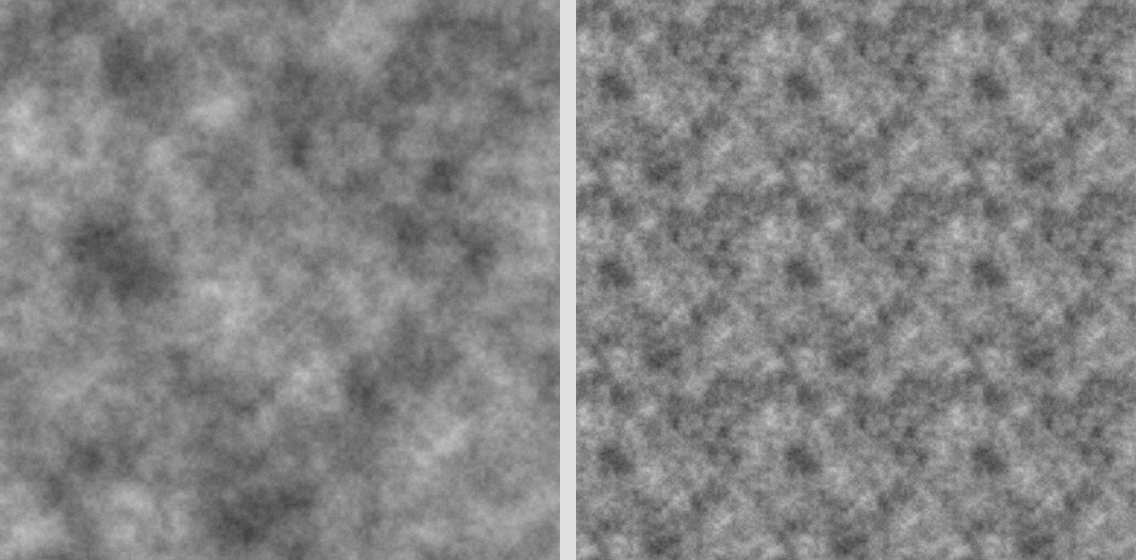
Left, the tile; right, the same tile 3 across and 3 down.
This texture is drawn by a WebGL 2 fragment shader. Its source:

```glsl
#version 300 es
precision highp float;
precision highp int;

#define BASE_CELLS 8
#define OCTAVES 7
#define GAIN 0.7
#define MEAN_GRAY 0.529
#define CONTRAST 0.262
#define SEED 17u

uniform vec2 u_resolution;
out vec4 fragColor;

// Integer hash of a lattice point and layer, result in 0..1
float hash(ivec2 cell, uint layer) {
    uint h = uint(cell.x) * 1597334677u ^ uint(cell.y) * 3812015801u;
    h ^= (layer + SEED) * 2654435769u;
    h = (h ^ (h >> 16)) * 2146121005u;
    h = (h ^ (h >> 15)) * 2221713035u;
    h ^= h >> 16;
    return float(h >> 8) / 16777216.0;
}

// Smooth value noise whose lattice wraps after a whole number of cells
float wrappedNoise(vec2 p, int cells, uint layer) {
    vec2 corner = floor(p);
    vec2 f = p - corner;
    vec2 blend = f * f * (3.0 - 2.0 * f);
    ivec2 a = ivec2(corner) % cells;
    ivec2 b = (a + 1) % cells;
    float low = mix(hash(a, layer), hash(ivec2(b.x, a.y), layer), blend.x);
    float high = mix(hash(ivec2(a.x, b.y), layer), hash(b, layer), blend.x);
    return mix(low, high, blend.y);
}

// Zero-centred sum of octaves, each with twice the cells of the last
float clouds(vec2 uv) {
    float sum = 0.0;
    float amplitude = 1.0;
    int cells = BASE_CELLS;
    for (int i = 0; i < OCTAVES; i++) {
        // Shift each layer so that the lattices do not line up
        vec2 shift = vec2(hash(ivec2(i, 1), 91u), hash(ivec2(i, 2), 91u));
        vec2 p = fract(uv + shift) * float(cells);
        sum += amplitude * (wrappedNoise(p, cells, uint(i)) - 0.5);
        amplitude *= GAIN;
        cells *= 2;
    }
    return sum;
}

void main() {
    vec2 uv = gl_FragCoord.xy / u_resolution;
    float gray = MEAN_GRAY + CONTRAST * clouds(uv);
    fragColor = vec4(vec3(clamp(gray, 0.0, 1.0)), 1.0);
}
```
